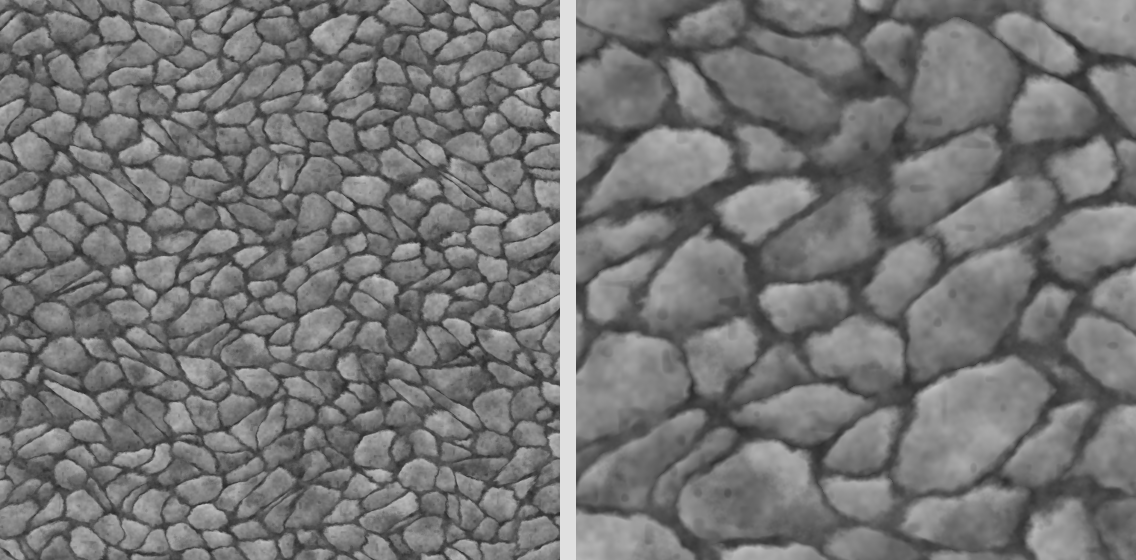
Left, the full canvas; right, a detail of the centre.
A three.js fragment shader for this texture:

```glsl
// Dry rubble wall: irregular grey stones packed in dark, gritty mortar.
// A weighted cellular pattern gives stones of mixed size; the blended distance
// to their borders rounds them, and the border direction lights them from above.

varying vec2 vUv;

const vec2 GRID = vec2(18.0, 23.0);              // stones across and up
const vec2 LIGHT_DIR = vec2(-0.35, 0.94);
const float ROUNDING = 13.0;                     // higher gives sharper corners

float hash(vec2 p) {
  vec3 q = fract(vec3(p.xyx) * 0.1031);
  q += dot(q, q.yzx + 33.33);
  return fract((q.x + q.y) * q.z);
}

float noise(vec2 p) {
  vec2 i = floor(p);
  vec2 f = fract(p);
  f = f * f * (3.0 - 2.0 * f);
  float low = mix(hash(i), hash(i + vec2(1.0, 0.0)), f.x);
  float high = mix(hash(i + vec2(0.0, 1.0)), hash(i + 1.0), f.x);
  return mix(low, high, f.y);
}

// Layered noise, centred on zero
float fbm(vec2 p) {
  float sum = 0.0;
  float amp = 0.5;
  for (int i = 0; i < 4; i++) {
    sum += amp * (noise(p) - 0.5);
    p = mat2(0.8, 0.6, -0.6, 0.8) * p * 2.1 + 7.3;
    amp *= 0.55;
  }
  return sum;
}

// Uneven density from slow sines, wavy borders from noise
vec2 warp(vec2 p) {
  p += 0.45 * sin(p.yx * vec2(0.73, 0.61) + vec2(1.0, 4.0));
  p += 0.22 * sin(p.yx * vec2(1.9, 1.6) + p * 0.5);
  return p + 0.38 * vec2(fbm(p * 1.7), fbm(p * 1.7 + 41.0));
}

// Seed of one cell: position in xy, size weight in z
vec3 stoneSeed(vec2 cell) {
  vec2 jitter = vec2(hash(cell + 11.0), hash(cell + 57.0));
  float size = hash(cell + 93.0);
  return vec3(cell + 0.05 + 0.9 * jitter, 0.55 * size * size);
}

float power(vec2 p, vec3 seed) {
  vec2 d = p - seed.xy;
  return dot(d, d) - seed.z;
}

vec3 nearestSeed(vec2 p) {
  vec3 best = vec3(0.0);
  float bestPower = 100.0;
  for (int y = -2; y <= 2; y++) {
    for (int x = -2; x <= 2; x++) {
      vec3 seed = stoneSeed(floor(p) + vec2(x, y));
      float d = power(p, seed);
      if (d < bestPower) {
        bestPower = d;
        best = seed;
      }
    }
  }
  return best;
}

// Outward border direction in xy, rounded border distance in z
vec3 stoneBorder(vec2 p, vec3 own) {
  vec2 outward = vec2(0.0);
  float total = 0.00001;
  for (int y = -2; y <= 2; y++) {
    for (int x = -2; x <= 2; x++) {
      vec3 seed = stoneSeed(floor(p) + vec2(x, y));
      vec2 gap = seed.xy - own.xy;
      float len = length(gap);
      if (len > 0.001) {
        float d = (power(p, seed) - power(p, own)) / (2.0 * len);
        float w = exp(-ROUNDING * d);
        outward += w * gap / len;
        total += w;
      }
    }
  }
  return vec3(outward / total, -log(total) / ROUNDING);
}

float stoneTone(vec2 uv, vec3 border, float id) {
  vec2 shift = vec2(id * 37.0, id * 91.0);
  float bevel = 1.0 - smoothstep(0.04, 0.42, border.z);
  float tone = 0.525 + 0.13 * (id - 0.5);
  tone += 0.11 * bevel * dot(border.xy, LIGHT_DIR);
  tone += 0.34 * fbm(uv * 34.0 + shift);
  float stain = smoothstep(0.58, 0.8, noise(uv * 27.0 + shift) + 0.5 * fbm(uv * 70.0));
  tone -= 0.11 * stain * step(0.45, fract(id * 7.0));
  float pits = smoothstep(0.78, 0.95, noise(uv * 115.0 + shift));
  return tone - 0.07 * pits;
}

void main() {
  vec2 p = warp(vUv * GRID);
  vec3 own = nearestSeed(p);
  vec3 border = stoneBorder(p, own);
  float id = hash(floor(own.xy * 64.0));

  // Chipped edges and mortar joints of uneven width
  float edge = border.z + 0.12 * fbm(vUv * 75.0) + 0.08 * fbm(vUv * 9.0);
  float stone = smoothstep(-0.005, 0.115, edge);
  float mortar = 0.26 + 0.28 * fbm(vUv * 60.0) + 0.03 * noise(vUv * 14.0);
  float grain = 0.07 * (noise(vUv * 190.0) - 0.5);

  float tone = mix(mortar, stoneTone(vUv, border, id), stone) + grain;
  gl_FragColor = vec4(vec3(clamp(tone, 0.12, 0.78)), 1.0);
}
```
